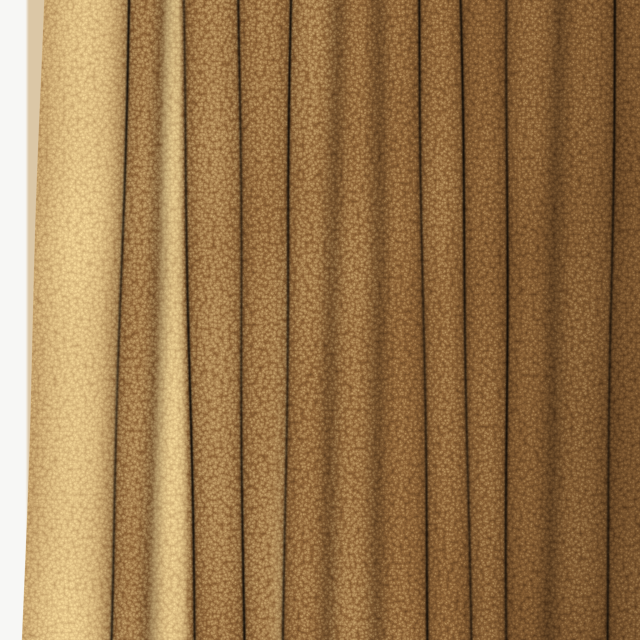
Write a Shadertoy shader that draws this texture.

```glsl
// A felted curtain hanging beside a bright window: leaning vertical folds, lit from the left.
// Each fold is composited over the one before it, with a crease shadow at its left edge;
// two scales of cellular noise give the woolly grain.

vec2 hash2(vec2 p) {
    return fract(sin(vec2(dot(p, vec2(127.1, 311.7)), dot(p, vec2(269.5, 183.3)))) * 4375.85);
}

// Distance to the nearest scattered point
float cellular(vec2 p) {
    vec2 cell = floor(p), f = p - cell;
    float nearest = 2.0;
    for (int j = -1; j <= 1; j++)
    for (int i = -1; i <= 1; i++) {
        vec2 offset = vec2(i, j);
        vec2 toPoint = offset + hash2(cell + offset) - f;
        nearest = min(nearest, dot(toPoint, toPoint));
    }
    return sqrt(nearest);
}

// Left edge of fold k: regular spacing with a slow drift, leaning from bottom to top
float foldEdge(float k, float y) {
    float top = 0.286 + 0.075 * k + 0.019 * sin(0.7 * k);
    float lean = 0.018 * cos(1.13 * k);
    if (k < -2.5)      { top = 0.068; lean = -0.033; }
    else if (k < -1.5) { top = 0.202; lean = -0.029; }
    else if (k < -0.5) { top = 0.257; lean = -0.023; }
    return top + lean * (1.0 - y) + 0.0013 * sin(8.0 * y + 2.3 * k);
}

// Lightness across fold k, with u running from its left edge to its right edge
float foldTone(float k, float u, vec2 uv) {
    float bulge = sin(3.1416 * clamp(u, 0.0, 1.0));
    if (k < -2.5) return 0.83 + 0.22 * bulge - 0.12 * smoothstep(0.75, 1.0, u);
    if (k < -1.5) return 0.56 + 0.08 * bulge;
    if (k < -0.5) return 0.84 + 0.22 * bulge - 0.35 * smoothstep(0.72, 1.0, u);
    float tone = mix(0.48, 0.27, smoothstep(0.3, 1.0, uv.x)) + 0.13 * bulge;
    tone += 0.04 * sin(2.4 * k + 3.0 * uv.y);
    // One fold catches extra light along its lower right side
    if (k > 0.5 && k < 1.5) tone += 0.2 * smoothstep(0.5, 0.9, u) * (1.0 - uv.y);
    return tone;
}

// Cloth colour from dark through brown to light tan
vec3 clothColor(float tone) {
    vec3 dark = vec3(0.36, 0.23, 0.11);
    vec3 brown = vec3(0.57, 0.40, 0.22);
    vec3 tan_ = vec3(0.85, 0.72, 0.49);
    return tone < 0.5 ? mix(dark, brown, tone * 2.0) : mix(brown, tan_, tone * 2.0 - 1.0);
}

void mainImage(out vec4 fragColor, in vec2 fragCoord) {
    vec2 uv = fragCoord / iResolution.xy;
    float blur = max(0.0012, 0.8 / iResolution.x);

    // Folds and creases
    float tone = 0.9, shade = 1.0;
    for (int i = -3; i <= 10; i++) {
        float k = float(i);
        float edge = foldEdge(k, uv.y);
        float d = uv.x - edge;
        float u = d / (foldEdge(k + 1.0, uv.y) - edge);
        float softness = smoothstep(0.2, 0.7, cos(1.396 * (k - 3.5)));
        float cover = mix(blur, 0.006, softness);
        tone = mix(tone, foldTone(k, u, uv), smoothstep(-cover, cover, d));
        if (i > -3) {
            float line = exp(-d * d / 6e-6) * (0.5 + 0.12 * sin(5.0 * uv.y + 1.7 * k));
            float sharp = line + 0.17 * exp(-abs(d) / 0.009);
            float broad = 0.17 * exp(-d * d / 2.5e-4);
            shade *= 1.0 - mix(sharp, broad, softness);
        }
    }

    // Woolly grain, quieter on the lit folds
    float grain = cellular(uv * 150.0) + 0.6 * cellular(uv * 270.0 + 17.0) - 0.75;
    tone -= grain * mix(0.46, 0.26, smoothstep(0.5, 0.9, tone));
    tone += 0.025 * sin(13.0 * uv.x + 4.0 * sin(5.0 * uv.y));
    vec3 cloth = clothColor(tone) * shade;
    cloth *= 1.0 - 0.13 * smoothstep(0.65, 1.0, uv.x) * (1.0 - 0.5 * uv.y);

    // Window light with a sliver of pale lining at the curtain's edge
    vec3 window = mix(vec3(0.97, 0.97, 0.96), vec3(0.86, 0.78, 0.65), smoothstep(0.039, 0.046, uv.x));
    float edgeDistance = uv.x - foldEdge(-3.0, uv.y);
    vec3 color = mix(window, cloth, smoothstep(-blur, blur, edgeDistance));

    fragColor = vec4(clamp(color, 0.0, 1.0), 1.0);
}
```
